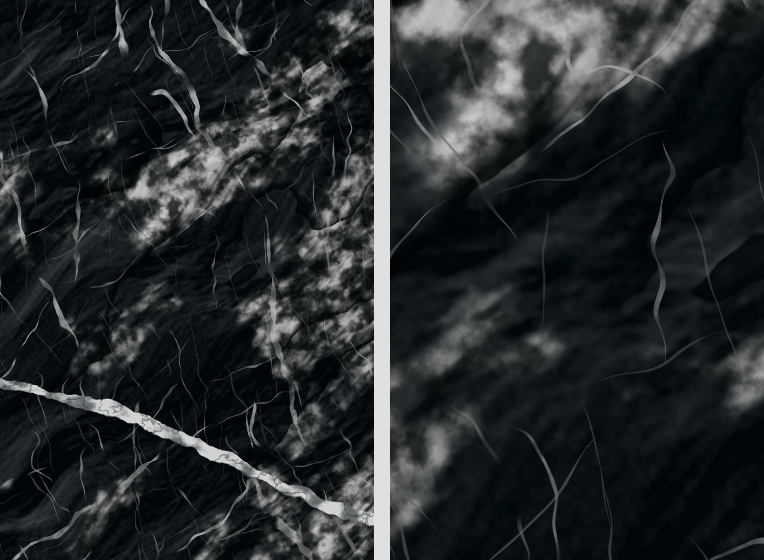
Left: the whole. Right: its middle third, enlarged.
Write a Shadertoy shader that draws this texture.

```glsl
// Dark slate with diagonal ledges, weathered grey crust and scattered pale veins,
// crossed low down by one thick quartz band. Embossed fbm makes the rock; tapered
// segments scattered over jittered grids make the veins.

#define GRAIN_ANGLE 0.68    // direction of the ledges, radians
#define ROCK_TONE 0.052     // brightness of bare slate
#define RELIEF 1.35         // strength of the embossing
#define CRUST_LEVEL 0.505   // higher leaves less grey crust
#define CRUST_TONE 0.56     // brightness of the crust grit
#define LEDGES 6.5          // ledges across the canvas height
#define KINK 0.034          // how far veins wander
#define QUARTZ_WIDTH 0.0095 // half width of the band
#define TINT vec3(-0.022, 0.004, 0.015)

float hash(vec2 p) {
    vec3 q = fract(vec3(p.xyx) * 0.1031);
    q += dot(q, q.yzx + 33.33);
    return fract((q.x + q.y) * q.z);
}

float noise(vec2 p) {
    vec2 i = floor(p), f = fract(p);
    f = f * f * (3.0 - 2.0 * f);
    return mix(mix(hash(i), hash(i + vec2(1, 0)), f.x),
               mix(hash(i + vec2(0, 1)), hash(i + vec2(1, 1)), f.x), f.y);
}

float fbm(vec2 p) {
    float sum = 0.0, amp = 0.516;
    for (int i = 0; i < 5; i++) {
        sum += amp * noise(p);
        p = mat2(1.6, 1.2, -1.2, 1.6) * p + 17.3;
        amp *= 0.5;
    }
    return sum;
}

vec2 rotate(vec2 p, float a) {
    float c = cos(a), s = sin(a);
    return vec2(c * p.x + s * p.y, c * p.y - s * p.x);
}

// Surface height, stretched along the grain
float height(vec2 p) {
    vec2 q = rotate(p, GRAIN_ANGLE);
    return fbm(q * vec2(5.0, 13.0) + 0.8 * noise(p * 7.0));
}

// Scattered tapered veins: x = vein coverage, y = soft halo around them
vec2 veins(vec2 p, float cells, float halfWidth, float keep, float seed) {
    vec2 g = p * cells, id = floor(g), result = vec2(0);
    float pixel = cells / iResolution.y;
    float ragged = 0.35 + 1.3 * noise(p * 65.0 + seed);
    for (int j = -1; j <= 1; j++)
    for (int i = -1; i <= 1; i++) {
        vec2 cell = id + vec2(i, j), key = cell + seed;
        if (hash(key + 3.1) > keep) continue;
        float pick = hash(key + 7.7), spread = hash(key + 11.3);
        // Most veins fall steeply to the right, the rest follow the grain
        float angle = pick < 0.68 ? 1.5 + 0.8 * spread : 0.3 + 0.6 * spread;
        vec2 centre = cell + vec2(hash(key + 19.0), hash(key + 23.0));
        vec2 d = rotate(g - centre, angle);
        float along = d.x / mix(0.5, 0.92, hash(key + 31.0));
        float taper = max(0.0, 1.0 - along * along);
        float dist = abs(d.y + 0.12 * (pick - 0.5) * cos(along * 4.0));
        float w = halfWidth * cells * taper * ragged;
        float core = clamp((w - dist) / pixel + 0.5, 0.0, 1.0);
        core *= smoothstep(0.0, 0.12, taper) * mix(0.6, 1.0, spread);
        float soft = dist / (0.03 * cells);
        result = max(result, vec2(core, taper * exp(-soft * soft)));
    }
    return result;
}

void mainImage(out vec4 fragColor, in vec2 fragCoord) {
    vec2 p = fragCoord / iResolution.y;
    vec2 grain = rotate(p, GRAIN_ANGLE);

    // Embossed slate, lit from the upper left
    float shade = height(p) - height(p + vec2(-0.0035, 0.0045));
    float broad = fbm(p * 3.5 + 40.0);
    float tone = ROCK_TONE + RELIEF * shade * 0.8 + 0.12 * (broad - 0.5);
    tone += 0.035 * (noise(p * 240.0) - 0.5);
    tone = max(tone, 0.018);

    // Veins in four sizes on a kinked domain
    vec2 bent = p + KINK * (vec2(noise(p * 13.0), noise(p * 13.0 + 50.0)) - 0.5)
                  + 0.3 * KINK * (vec2(noise(p * 48.0), noise(p * 48.0 + 90.0)) - 0.5);
    vec2 major = veins(bent, 3.3, 0.0056, 0.75, 12.0);
    vec2 medium = veins(bent, 6.5, 0.0027, 0.75, 45.0);
    vec2 minor = veins(bent, 11.0, 0.0014, 0.8, 78.0);
    vec2 hair = veins(p + 0.4 * (bent - p), 15.0, 0.0007, 0.7, 131.0);

    // Weathered crust, thicker beside the larger veins
    float grit = smoothstep(0.28, 0.76, fbm(p * 55.0 + 9.0));
    float crust = fbm(grain * vec2(3.2, 7.5) + 5.0 + 0.9 * broad);
    crust += 0.26 * (fbm(p * 26.0) - 0.5) + 0.09 * major.y + 0.03 * medium.y;
    crust = smoothstep(CRUST_LEVEL, CRUST_LEVEL + 0.15, crust);
    float lit = mix(0.3, 1.0, smoothstep(-0.06, 0.03, shade));
    tone += crust * lit * (0.05 + CRUST_TONE * grit);

    // Broken ledges that cast dark shadows along the grain
    float step01 = fract(grain.y * LEDGES + 2.6 * fbm(grain * vec2(4.0, 6.0) + 70.0));
    float shadow = smoothstep(0.0, 0.22, step01) * smoothstep(1.0, 0.97, step01);
    float broken = smoothstep(0.4, 0.58, noise(grain * vec2(6.0, 9.0) + 30.0));
    tone *= 1.0 - 0.78 * broken * (1.0 - shadow);

    // Lay the veins over the rock, with gaps and mottling
    float gaps = smoothstep(0.18, 0.46, noise(p * 27.0 + 8.0));
    float veinTone = 0.3 + 0.36 * grit;
    tone = mix(tone, veinTone + 0.08, major.x * gaps);
    tone = mix(tone, veinTone + 0.04, medium.x * gaps);
    tone = mix(tone, veinTone, 0.9 * minor.x * gaps);
    tone = mix(tone, 0.36, 0.65 * hair.x);

    // Quartz band with cloudy mottling and dark splits
    float path = 0.316 - 0.343 * p.x + 0.019 * sin(7.5 * p.x);
    float offset = p.y - path + 0.026 * (fbm(p * 24.0 + 3.0) - 0.5);
    float bandWidth = QUARTZ_WIDTH * (0.65 + 0.8 * noise(vec2(p.x * 13.0, 4.0)));
    float band = smoothstep(0.0015, -0.0015, abs(offset) - bandWidth);
    float cloud = smoothstep(0.3, 0.62, fbm(p * vec2(32.0, 44.0) + 21.0));
    float split = smoothstep(0.035, 0.0, abs(fbm(p * 30.0 + 60.0) - 0.5));
    float quartz = (0.4 + 0.42 * cloud) * (1.0 - 0.35 * split);
    tone *= 1.0 - 0.45 * smoothstep(0.014, 0.0, abs(offset + bandWidth));
    tone = mix(tone, quartz, band);

    tone = clamp(tone, 0.0, 0.9);
    vec3 colour = vec3(tone) + TINT * (1.0 - tone);
    colour += vec3(0.01, 0.0, -0.008) * crust * (1.0 - band);
    fragColor = vec4(clamp(colour, 0.0, 1.0), 1.0);
}
```
